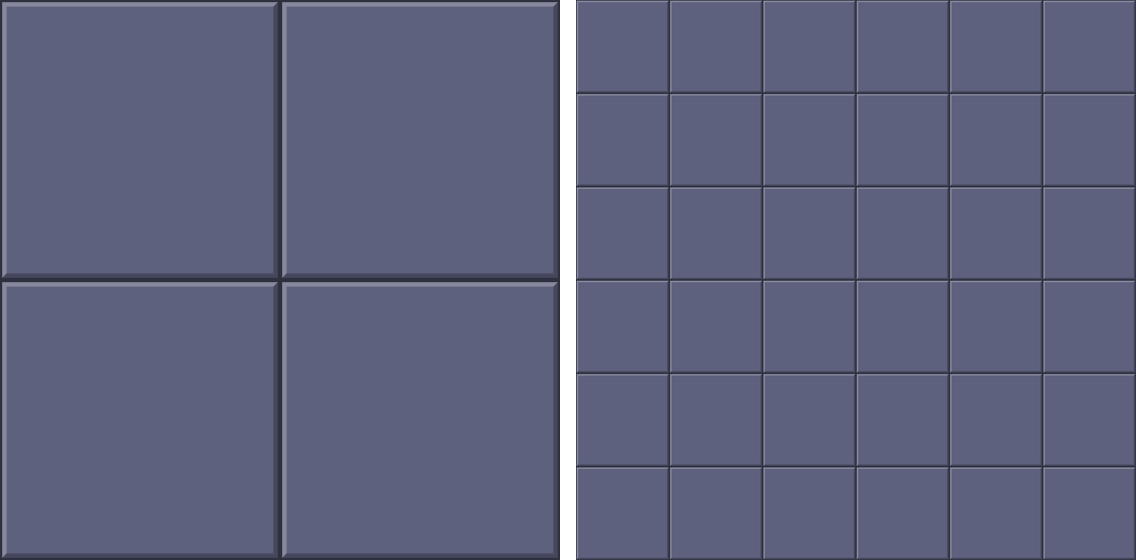
Left: one tile. Right: repeated 3 by 3.
Give the GLSL for this pattern, as a WebGL 2 fragment shader.

```glsl
#version 300 es
precision highp float;

uniform vec2 u_resolution;
out vec4 fragColor;

// Layout, in canvas units
const float TILES = 2.0;
const float HALF_GROUT = 0.00390625;
const float BEVEL_WIDTH = 0.0078125;

// Colours
const vec3 FACE_COLOR = vec3(0.365, 0.380, 0.490);
const vec3 GROUT_COLOR = vec3(0.180, 0.188, 0.247);
const vec3 LIT_COLOR = vec3(0.525, 0.533, 0.612);
const vec3 SHADE_COLOR = vec3(0.271, 0.278, 0.361);

// Antialiased step: 0 below the edge, 1 above it
float softStep(float edge, float value, float width) {
    return clamp((value - edge) / width + 0.5, 0.0, 1.0);
}

vec3 bevelledTile(vec2 uv, float pixel) {
    // Distances to the four sides of the cell
    vec2 toLowerLeft = fract(uv * TILES) / TILES;
    vec2 toUpperRight = 1.0 / TILES - toLowerLeft;

    // Lit sides are left and top, shaded sides are right and bottom
    float litDistance = min(toLowerLeft.x, toUpperRight.y);
    float shadeDistance = min(toUpperRight.x, toLowerLeft.y);
    float sideDistance = min(litDistance, shadeDistance);

    // Mitred corners where lit and shaded sides meet
    float lit = softStep(0.0, shadeDistance - litDistance, pixel * sqrt(2.0));
    vec3 bevelColor = mix(SHADE_COLOR, LIT_COLOR, lit);

    // Grout, then bevel, then face
    vec3 color = mix(GROUT_COLOR, bevelColor, softStep(HALF_GROUT, sideDistance, pixel));
    return mix(color, FACE_COLOR, softStep(HALF_GROUT + BEVEL_WIDTH, sideDistance, pixel));
}

void main() {
    vec2 uv = gl_FragCoord.xy / u_resolution;
    float pixel = 1.0 / min(u_resolution.x, u_resolution.y);
    fragColor = vec4(bevelledTile(uv, pixel), 1.0);
}
```
